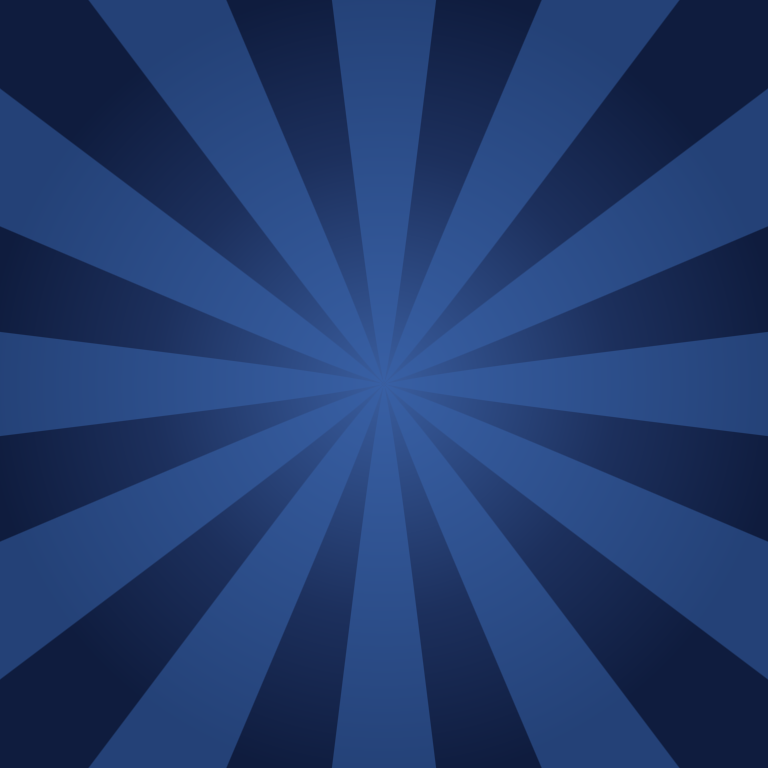
A three.js fragment shader for this background:

```glsl
// A blue sunburst: twelve light rays and twelve dark wedges around the centre.
// The polar angle is folded onto one wedge, whose edge is a signed distance;
// both ray colours fade radially from a shared soft glow.

varying vec2 vUv;

const float PI = 3.14159265;
const float RAY_COUNT = 12.0;
const vec2 CENTER = vec2(0.5);

// Wedge shape, in canvas units
const float WEDGE_SLOPE = 0.1405;   // half width gained per unit of radius
const float WEDGE_INSET = 0.0065;   // narrowing of the wedge away from its tip
const float TIP_LENGTH = 0.08;      // distance over which the inset sets in

// Radial fades
const float GLOW_RADIUS = 0.52;
const float SHADE_MID_RADIUS = 0.30;

const vec3 LIGHT_INNER = vec3(0.220, 0.375, 0.645);
const vec3 LIGHT_OUTER = vec3(0.140, 0.255, 0.465);
const vec3 DARK_INNER = vec3(0.225, 0.365, 0.620);
const vec3 DARK_MID = vec3(0.112, 0.188, 0.365);
const vec3 DARK_OUTER = vec3(0.058, 0.110, 0.243);

// Signed distance to the nearest dark wedge, negative inside
float wedgeDistance(vec2 p) {
  float radius = length(p);
  float sector = 2.0 * PI / RAY_COUNT;
  float angle = atan(p.y, p.x + 1e-6);
  float fromAxis = abs(mod(angle, sector) - 0.5 * sector);
  float inset = WEDGE_INSET * (1.0 - exp(-radius / TIP_LENGTH));
  float halfWidth = radius * WEDGE_SLOPE - inset;
  return radius * tan(fromAxis) - halfWidth;
}

vec3 lightColor(float radius) {
  return mix(LIGHT_INNER, LIGHT_OUTER, clamp(radius / GLOW_RADIUS, 0.0, 1.0));
}

vec3 darkColor(float radius) {
  float inner = clamp(radius / SHADE_MID_RADIUS, 0.0, 1.0);
  float outer = (radius - SHADE_MID_RADIUS) / (GLOW_RADIUS - SHADE_MID_RADIUS);
  return mix(mix(DARK_INNER, DARK_MID, inner), DARK_OUTER, clamp(outer, 0.0, 1.0));
}

void main() {
  vec2 p = vUv - CENTER;
  float radius = length(p);

  // Smooth the wedge edge over about one pixel
  float edge = wedgeDistance(p);
  float softness = max(0.7 * fwidth(edge), 1e-5);
  float lightMask = smoothstep(-softness, softness, edge);

  vec3 color = mix(darkColor(radius), lightColor(radius), lightMask);
  gl_FragColor = vec4(color, 1.0);
}
```
